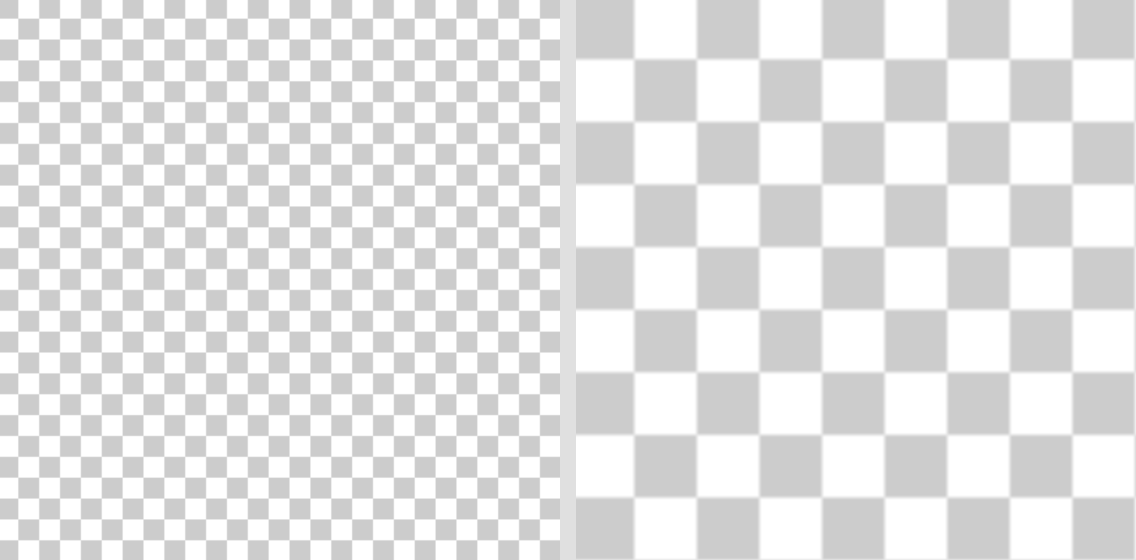
Left: the whole. Right: its middle third, enlarged.
A Shadertoy shader for this pattern:

```glsl
// Draws a flat checkerboard of light grey and white squares.
// Each axis gives a softened square wave; the product of the two waves
// is positive on grey squares and negative on white ones.

const float CELLS_ACROSS = 26.84;                 // squares per canvas side
const vec2 FIRST_EDGE = vec2(0.0327, 0.0352);     // first square edges from lower left
const float EDGE_SOFTNESS = 0.0018;               // half width of the edge blend
const vec3 GREY = vec3(0.8);
const vec3 WHITE = vec3(1.0);

// Triangle wave of period 2 with unit slope, crossing zero at every integer.
vec2 edgeDistance(vec2 p) {
    return abs(fract(0.5 * p + 0.25) * 2.0 - 1.0) - 0.5;
}

// Square wave from -1 to 1 with blended steps.
vec2 softSquareWave(vec2 p, float halfWidth) {
    return smoothstep(-halfWidth, halfWidth, edgeDistance(p)) * 2.0 - 1.0;
}

// Coverage of the dark squares, from 0 to 1.
float checker(vec2 p, float halfWidth) {
    vec2 wave = softSquareWave(p, halfWidth);
    return 0.5 + 0.5 * wave.x * wave.y;
}

void mainImage(out vec4 fragColor, in vec2 fragCoord) {
    vec2 uv = fragCoord / iResolution.y;
    float halfWidth = max(EDGE_SOFTNESS, 0.75 / iResolution.y);

    float dark = checker((uv - FIRST_EDGE) * CELLS_ACROSS, halfWidth * CELLS_ACROSS);
    fragColor = vec4(mix(WHITE, GREY, dark), 1.0);
}
```
